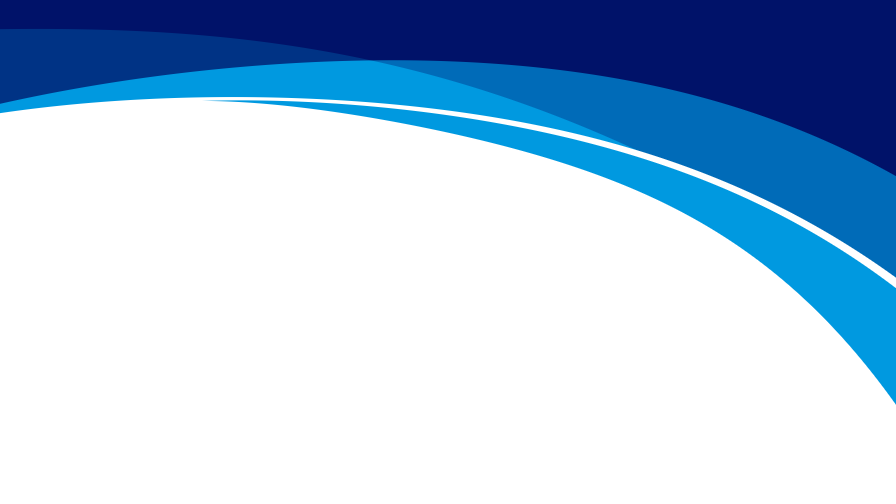
Give the GLSL for this background, as a Shadertoy shader.

```glsl
// Layered blue waves sweeping across the top of a white background.

const vec3 WHITE  = vec3(1.0);
const vec3 NAVY   = vec3(0.00, 0.07, 0.41);
const vec3 INDIGO = vec3(0.00, 0.20, 0.52);
const vec3 OCEAN  = vec3(0.00, 0.42, 0.72);
const vec3 AZURE  = vec3(0.00, 0.60, 0.88);

// Smooth quartic through five evenly spaced depths: first, then the next four.
// Newton forward differences; t runs from 0 to 1 between the end depths.
float sweep(float t, float first, vec4 next) {
    float s = 4.0 * t;
    vec4 d1 = next - vec4(first, next.xyz);
    vec3 d2 = d1.yzw - d1.xyz;
    vec2 d3 = d2.yz - d2.xy;
    float d4 = d3.y - d3.x;
    float b2 = s * (s - 1.0) / 2.0;
    float b3 = b2 * (s - 2.0) / 3.0;
    float b4 = b3 * (s - 3.0) / 4.0;
    return first + d1.x * s + d2.x * b2 + d3.x * b3 + d4 * b4;
}

// Antialiased coverage of the area above an edge; depth grows downwards.
float above(float depth, float edge) {
    float gap = edge - depth;
    float pixel = length(vec2(dFdx(gap), dFdy(gap)));
    return clamp(0.5 + gap / max(pixel, 1e-5), 0.0, 1.0);
}

void mainImage(out vec4 fragColor, in vec2 fragCoord) {
    vec2 uv = fragCoord / iResolution.xy;
    float x = uv.x;
    float depth = 1.0 - uv.y;

    // Edges of the upper wave, and the veil that crosses it
    float veilEnd = 0.703;
    float veil  = sweep(x / veilEnd, 0.0579, vec4(0.0637, 0.0984, 0.1725, 0.2917));
    float crest = sweep(x, 0.2060, vec4(0.1359, 0.1215, 0.1782, 0.3495));
    float base  = sweep(x, 0.2245, vec4(0.1926, 0.2192, 0.3206, 0.5509));

    // Edges of the lower ribbon, which opens from a sharp tip
    float tip = 0.2253;
    float along = (x - tip) / (1.0 - tip);
    float ribbonTop    = sweep(along, 0.2002, vec4(0.2118, 0.2648, 0.3727, 0.5718));
    float ribbonBottom = sweep(along, 0.2002, vec4(0.2350, 0.3148, 0.4676, 0.8032));

    // Lower ribbon on white
    float ribbon = above(depth, ribbonBottom) - above(depth, ribbonTop);
    ribbon = clamp(ribbon, 0.0, 1.0) * step(tip, x);
    vec3 color = mix(WHITE, AZURE, ribbon);

    // Upper wave and sky, each split into two tones by the veil
    float outsideVeil = above(depth, veil);
    vec3 wave = mix(AZURE, OCEAN, outsideVeil);
    vec3 sky = mix(INDIGO, NAVY, outsideVeil);
    color = mix(color, wave, above(depth, base));
    color = mix(color, sky, above(depth, crest));

    fragColor = vec4(color, 1.0);
}
```
